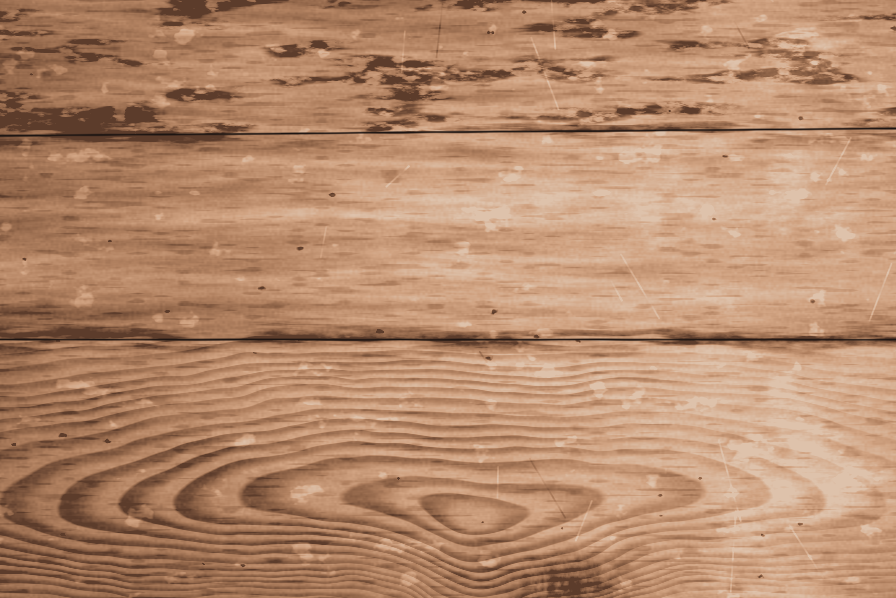
Write a WebGL 2 fragment shader that draws this texture.

```glsl
#version 300 es
precision highp float;
// Three worn horizontal timber planks: two straight-grained, one with arched growth rings.
uniform vec2 u_resolution;
out vec4 fragColor;

// Lengths are in canvas heights.
const float SEAM_LOW = 0.432, SEAM_HIGH = 0.773, SEAM_TILT = 0.008;
const float SEAM_HALF_WIDTH = 0.0014;
const vec2 HEART = vec2(0.79, 0.165);
const vec2 KNOT = vec2(0.95, 0.02);
const float RING_STRETCH = 0.19, RING_DENSITY = 43.0;
const float PIT_GRID = 13.0;
const int SCRATCHES = 20;
const vec3 GAP = vec3(0.11, 0.08, 0.07);
const vec3 UMBER = vec3(0.36, 0.235, 0.17);
const vec3 BROWN = vec3(0.56, 0.39, 0.28);
const vec3 TAN = vec3(0.70, 0.51, 0.38);
const vec3 HONEY = vec3(0.82, 0.64, 0.51);
const vec3 PALE = vec3(0.87, 0.76, 0.67);

float hash(vec2 p) {
  vec3 q = fract(p.xyx * vec3(0.1031, 0.1030, 0.0973));
  q += dot(q, q.yzx + 33.33);
  return fract((q.x + q.y) * q.z);
}

float noise(vec2 p) {
  vec2 i = floor(p), f = fract(p);
  f = f * f * (3.0 - 2.0 * f);
  return mix(mix(hash(i), hash(i + vec2(1, 0)), f.x),
             mix(hash(i + vec2(0, 1)), hash(i + vec2(1, 1)), f.x), f.y);
}

float layered(vec2 p) {
  float sum = 0.0, amp = 0.533;
  for (int i = 0; i < 4; i++) {
    sum += amp * noise(p);
    p = p * 2.03 + 17.3;
    amp *= 0.5;
  }
  return sum;
}

float segment(vec2 p, vec2 a, vec2 b) {
  vec2 d = b - a;
  return length(p - a - d * clamp(dot(p - a, d) / dot(d, d), 0.0, 1.0));
}

// Dark latewood of nested arches, dipping to a point below the heart.
float archedRings(vec2 p) {
  vec2 d = p - HEART, k = (p - KNOT) * vec2(9.0, 14.0);
  d.y += 0.006 * sin(d.x * 9.0 + 1.0) + 0.003 * sin(d.x * 23.0 + d.y * 30.0);
  d.y += 0.028 * (layered(p * vec2(3.5, 6.0)) - 0.5);
  d.y += 0.004 * (noise(p * vec2(22.0, 30.0)) - 0.5);
  float below = 1.0 - smoothstep(-0.06, 0.02, d.y);
  d.y += 0.045 * below * exp(-d.x * d.x * 110.0);
  d.y *= 1.0 + 0.4 * below;
  float r = length(vec2(d.x * RING_STRETCH, d.y)) - 0.04 * exp(-dot(k, k));
  float f = fract(r * RING_DENSITY + 18.0 * max(r - 0.13, 0.0) + 0.25 * sin(r * 60.0));
  float late = smoothstep(0.2, 0.8, f) * (1.0 - smoothstep(0.88, 1.0, f));
  return late * mix(1.4, 0.95, smoothstep(0.08, 0.2, r)) * (0.65 + 0.7 * noise(p * vec2(6.0, 20.0)));
}

// Soft wavering streaks of a straight-grained plank.
float straightGrain(vec2 p, float plank) {
  p.y += 0.008 * sin(p.x * 5.0 + plank * 2.3) + 0.003 * sin(p.x * 14.0 + p.y * 25.0);
  float streak = layered(vec2(p.x * 2.6, p.y * 46.0) + plank * 19.0);
  float band = sin(p.y * 190.0 + 9.0 * layered(p * vec2(2.0, 7.0) + plank * 5.0));
  return 2.3 * (streak - 0.47) + 0.18 * band;
}

// Cellular noise: small dark pits in a few of the cells.
float pits(vec2 p) {
  vec2 g = p * PIT_GRID, cell = floor(g);
  vec2 c = 0.2 + 0.6 * vec2(hash(cell + 3.1), hash(cell + 8.7));
  float size = mix(0.015, 0.05, hash(cell + 5.5));
  float d = length((fract(g) - c) * vec2(0.6, 1.0)) + 0.05 * (noise(g * 18.0) - 0.5);
  return step(0.82, hash(cell + 1.9)) * (1.0 - smoothstep(size * 0.4, size + 0.01, d));
}

vec3 woodColour(float tone) {
  vec3 c = mix(UMBER, BROWN, clamp(tone, 0.0, 1.0));
  c = mix(c, TAN, clamp(tone - 1.0, 0.0, 1.0));
  c = mix(c, HONEY, clamp(tone - 2.0, 0.0, 1.0));
  return mix(c, PALE, clamp(tone - 3.0, 0.0, 1.0));
}

void main() {
  vec2 p = gl_FragCoord.xy / u_resolution.y, u = gl_FragCoord.xy / u_resolution;
  float pixel = 1.0 / u_resolution.y;
  float high = p.y - SEAM_HIGH - SEAM_TILT * p.x, low = p.y - SEAM_LOW;
  float plank = step(0.0, high) + step(0.0, low);
  float toSeam = min(abs(high), abs(low));
  float glare = smoothstep(0.5, 0.85, u.x);

  // Broad light: dim left side and corners, bleached right side.
  vec2 off = u - vec2(0.62, 0.56);
  float tone = 2.93 + 0.6 * glare - 3.2 * dot(off, off);
  tone += 0.8 * (layered(p * vec2(3.0, 6.0) + 40.0) - 0.5);

  // Grain, fine fibres and short dark pores.
  if (plank < 0.5) tone += 0.4 - archedRings(p) * (1.25 - 0.6 * glare);
  else tone -= straightGrain(p, plank) * (1.0 - 0.4 * glare);
  tone += 0.85 * (layered(vec2(p.x * 22.0, p.y * 170.0)) - 0.5);
  tone -= 0.7 * smoothstep(0.66, 0.9, noise(vec2(p.x * 26.0, p.y * 210.0) + 5.0));
  tone += 0.35 * (noise(p * 230.0) - 0.5);

  // Grime along the seams, thin smears on the top plank, and the knot.
  float grime = layered(p * vec2(6.0, 70.0) + 7.0);
  float speck = layered(p * vec2(45.0, 130.0) + 3.0);
  tone -= 0.6 * exp(-max(low, 0.0) / 0.03) * step(0.0, low);
  tone -= 3.4 * exp(-toSeam / 0.018) * smoothstep(0.45, 0.65, grime) * (0.4 + speck);
  float smear = smoothstep(0.58, 0.72, layered(p * vec2(6.0, 38.0) + 63.0));
  tone -= 2.6 * step(1.5, plank) * smear * smoothstep(0.3, 0.6, speck);
  vec2 k = (p - KNOT) * vec2(12.0, 20.0);
  tone -= 3.4 * exp(-dot(k, k)) * layered(p * vec2(90.0, 60.0));
  tone -= 2.4 * pits(p);

  // Bleached rubs, then scratches: mostly pale, every fifth one dark.
  float rub = layered(p * vec2(9.0, 11.0) + 91.0) + 0.3 * (speck - 0.5);
  tone += 0.6 * smoothstep(0.52, 0.82, rub) * (0.3 + glare);
  tone += 1.0 * smoothstep(0.7, 0.8, layered(p * vec2(22.0, 34.0) + 31.0));
  for (int i = 0; i < SCRATCHES; i++) {
    vec2 id = vec2(float(i) * 3.7 + 1.0, 12.0);
    vec2 a = vec2(1.5 * sqrt(hash(id)), hash(id + 4.0));
    float angle = mix(0.5, 2.4, hash(id + 9.0));
    vec2 b = a + mix(0.02, 0.14, hash(id + 15.0)) * vec2(cos(angle), sin(angle));
    float line = 1.0 - smoothstep(0.0002, 0.001 + pixel, segment(p, a, b));
    tone += line * noise(p * 70.0) * (i % 5 == 0 ? -1.6 : 1.2);
  }

  // Gaps between planks.
  vec3 colour = woodColour(tone);
  float width = SEAM_HALF_WIDTH * (0.75 + 0.6 * noise(vec2(p.x * 18.0, plank)));
  colour = mix(GAP, colour, smoothstep(width - pixel, width + pixel, toSeam));
  fragColor = vec4(colour, 1.0);
}
```
